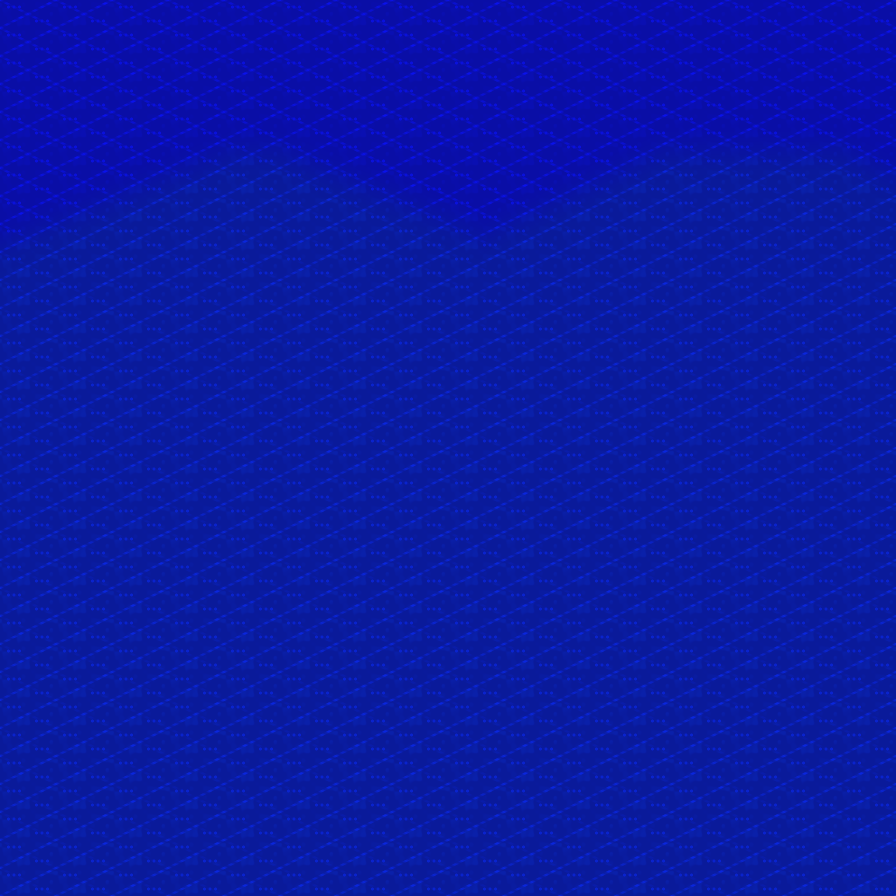
A Shadertoy shader for this pattern:

```glsl
// Fine blue lattice of beaded flat diamonds, with a brighter sky band above a soft ridge.

const vec2 REPEATS = vec2(16.0, 32.0);
const float LINE_HALF_WIDTH = 0.0013;
const float DOT_RADIUS = 0.0017;
const float DOT_SPACING = 0.0062;

const vec3 LOW_BASE = vec3(0.04, 0.10, 0.605);
const vec3 LOW_TINT = vec3(0.04, 0.125, 0.665);
const vec3 LOW_LINE = vec3(0.04, 0.15, 0.87);
const vec3 SKY_BASE = vec3(0.04, 0.055, 0.65);
const vec3 SKY_TINT = vec3(0.04, 0.06, 0.70);
const vec3 SKY_LINE = vec3(0.04, 0.07, 0.93);

float hash(vec2 p) {
    return fract(sin(dot(p, vec2(127.1, 311.7))) * 43758.5453);
}

// Smooth noise that wraps after the given number of cells.
float tiledNoise(vec2 p, vec2 cells) {
    vec2 i = floor(p);
    vec2 f = smoothstep(0.0, 1.0, p - i);
    vec2 a = mod(i, cells);
    vec2 b = mod(i + 1.0, cells);
    float bottom = mix(hash(a), hash(vec2(b.x, a.y)), f.x);
    float top = mix(hash(vec2(a.x, b.y)), hash(b), f.x);
    return mix(bottom, top, f.y);
}

// Signed offset from the nearest whole number.
float fromInteger(float x) {
    return fract(x + 0.5) - 0.5;
}

// Antialiased fill for a distance and a radius.
float cover(float d, float radius, float pixel) {
    return 1.0 - smoothstep(radius - 0.5 * pixel, radius + 0.5 * pixel, d);
}

// Line wherever the lattice coordinate is whole.
float latticeLine(float coord, float halfWidth, float pixel) {
    return cover(abs(fromInteger(coord)) / length(REPEATS), halfWidth, pixel);
}

// Soft beads spaced evenly along a line.
float beads(float along, float count) {
    return 0.5 + 0.5 * cos(6.28318 * along * count);
}

// Row of three dots centred on the origin.
float dotTriplet(vec2 p, float spacing, float radius, float pixel) {
    p.x -= spacing * clamp(floor(p.x / spacing + 0.5), -1.0, 1.0);
    return cover(length(p), radius, pixel);
}

float tent(float x, float centre, float height, float slope) {
    return height - slope * abs(x - centre);
}

// Height of the boundary below the sky band.
float ridge(float x) {
    float peaks = max(tent(x, 0.285, 0.84, 0.4), tent(x, 0.84, 0.875, 0.46));
    return min(peaks, 0.83);
}

void mainImage(out vec4 fragColor, in vec2 fragCoord) {
    vec2 uv = fragCoord / iResolution.xy;
    float pixel = 1.0 / min(iResolution.x, iResolution.y);
    vec2 grid = uv * REPEATS;
    float rising = grid.y - grid.x;
    float falling = grid.y + grid.x;
    float sky = smoothstep(-0.03, 0.03, uv.y - ridge(uv.x));

    // Beaded diamond sides, each fading towards one end.
    float riseLine = latticeLine(rising, LINE_HALF_WIDTH, pixel);
    riseLine *= mix(0.15, 1.0, beads(falling, 4.0)) * mix(0.6, 1.0, beads(falling + 0.2, 1.0));
    float fallLine = latticeLine(falling, LINE_HALF_WIDTH, pixel);
    fallLine *= mix(0.1, 0.6, beads(rising, 4.0)) * mix(0.35, 1.0, sky);

    // Dot rows halfway along the falling sides.
    vec2 side = vec2(fromInteger(falling), fract(rising) - 0.5);
    vec2 local = 0.5 * vec2(side.x - side.y, side.x + side.y) / REPEATS;
    float dots = 0.75 * dotTriplet(local, DOT_SPACING, DOT_RADIUS, pixel);
    float marks = max(max(riseLine, fallLine), dots);

    // Mottled facets that repeat with the lattice.
    vec2 cells = vec2(12.0, 6.0);
    float mottle = smoothstep(0.4, 0.8, tiledNoise(grid * cells, cells));
    float facet = smoothstep(0.4, 0.7, fract(rising)) * smoothstep(0.15, 0.4, fract(falling));
    float tint = mottle * mix(0.35, 1.0, facet);

    vec3 base = mix(LOW_BASE, SKY_BASE, sky);
    vec3 tintColor = mix(LOW_TINT, SKY_TINT, sky);
    vec3 lineColor = mix(LOW_LINE, SKY_LINE, sky);
    fragColor = vec4(mix(mix(base, tintColor, tint), lineColor, marks), 1.0);
}
```
